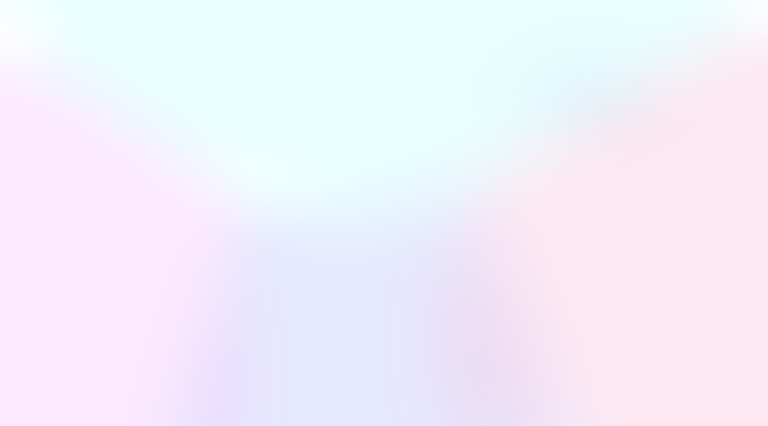
Reproduce this background procedurally as a Shadertoy shader.

```glsl
// Soft pastel backdrop: an aqua field dips from the top over pink sides
// and a lavender dome at the bottom. Blended with smooth edges, then
// tinted by a few wide elliptical glows.

// Soft ellipse: 1 at the centre, fading outwards by the given radii.
float glow(vec2 p, vec2 centre, vec2 radii) {
    vec2 d = (p - centre) / radii;
    return exp(-dot(d, d));
}

// Lower edge of the aqua field: a rounded valley, steeper on the left.
float valley(float x) {
    float d = x - 0.45;
    float slope = mix(1.7, 1.4, smoothstep(-0.1, 0.1, d));
    return 0.29 + sqrt(0.04 + slope * d * d);
}

void mainImage(out vec4 fragColor, in vec2 fragCoord) {
    vec2 uv = fragCoord / iResolution.xy;

    vec3 aqua = vec3(0.910, 1.000, 1.000);
    vec3 orchid = vec3(0.993, 0.912, 0.998);
    vec3 rose = vec3(0.995, 0.910, 0.948);
    vec3 lavender = vec3(0.902, 0.912, 0.998);
    vec3 violet = vec3(0.918, 0.868, 0.995);
    vec3 mauve = vec3(0.922, 0.850, 0.948);

    // Lavender dome with a violet rim on the left and mauve on the right
    vec3 color = lavender;
    color = mix(color, violet, 0.85 * glow(uv, vec2(0.27, 0.10), vec2(0.07, 0.28)));
    color = mix(color, mauve, 0.90 * glow(uv, vec2(0.66, 0.20), vec2(0.10, 0.30)));

    // Pink sides lean inwards towards the top of the dome
    float leftSide = 1.0 - smoothstep(0.14, 0.30, uv.x - 0.18 * uv.y);
    float rightSide = smoothstep(0.62, 0.84, uv.x + 0.22 * uv.y);
    color = mix(color, orchid, leftSide);
    color = mix(color, rose, rightSide);

    // Aqua field above the valley
    float edge = valley(uv.x);
    color = mix(color, aqua, smoothstep(-0.17, 0.17, uv.y - edge));

    // Grey-blue shade on the right slope, pale light on the left slope
    color -= vec3(0.025, 0.025, 0.012) * glow(uv, vec2(0.77, 0.77), vec2(0.10, 0.12));
    color += vec3(0.020, 0.022, 0.000) * glow(uv, vec2(0.35, 0.58), vec2(0.09, 0.10));

    // White light in the upper corners
    color = mix(color, vec3(1.0), 0.8 * glow(uv, vec2(0.0, 0.93), vec2(0.07, 0.10)));
    color = mix(color, vec3(1.0), 0.7 * glow(uv, vec2(1.0, 0.98), vec2(0.06, 0.08)));

    fragColor = vec4(clamp(color, 0.0, 1.0), 1.0);
}
```
